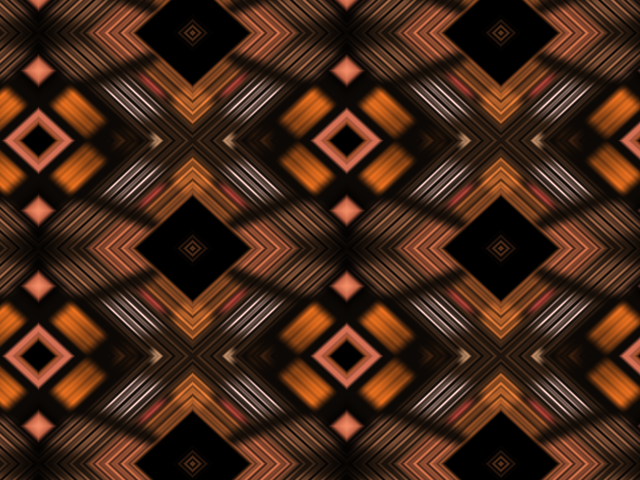
This pattern is drawn by a WebGL 2 fragment shader. Its source:

```glsl
#version 300 es
precision highp float;

uniform vec2 u_resolution;
out vec4 fragColor;

// Soft window: 1 between lo and hi, fading over +-soft
float band(float x, float lo, float hi, float soft) {
    return smoothstep(lo - soft, lo + soft, x) * (1.0 - smoothstep(hi - soft, hi + soft, x));
}

// Uneven parallel streaks from layered sines, 0..1
float streaks(float x, float phase) {
    float s = 0.5 + 0.27 * sin(x * 61.0 + phase)
                  + 0.17 * sin(x * 103.0 + phase * 2.3)
                  + 0.12 * sin(x * 27.0 - phase * 1.7);
    return clamp(s, 0.0, 1.0);
}

void main() {
    vec2 uv = gl_FragCoord.xy / u_resolution;

    // Mirror-folded quarter cell, with its origin at the big black diamond
    vec2 cell = (uv - vec2(0.301, 0.4826)) * vec2(2.076, 2.228);
    vec2 p = abs(fract(cell + 0.5) - 0.5) * vec2(3.7, 2.8);

    float across = p.x + p.y;                     // distance across the streaks
    float along = p.x - p.y;                      // distance along the streaks
    float tilt = along - 0.4 * (across - 0.98);   // follows the slanted shadow
    float fine = streaks(across, 0.6 + 0.3 * sin(along * 2.0));
    float broad = 0.5 + 0.3 * sin(across * 31.0 + 1.0) + 0.2 * sin(across * 74.0);

    // Dark brown ground, streaked outside the big diamond
    float shadow = 1.0 - 0.85 * band(tilt, 0.14, 0.3, 0.14);
    vec3 color = vec3(0.045, 0.03, 0.018);
    color += vec3(0.24, 0.15, 0.09) * fine * band(across, 0.7, 1.95, 0.06) * shadow;

    // Orange chevrons above and below the big diamond, with brown flanks
    color += vec3(0.6, 0.3, 0.11) * (0.5 + 0.5 * fine)
           * band(across, 0.76, 1.2, 0.05) * band(along, -1.4, -0.68, 0.16);
    color += vec3(0.4, 0.19, 0.07) * (0.25 + 0.75 * broad)
           * band(across, 0.7, 1.1, 0.03) * band(along, -0.75, 0.06, 0.12);
    color += vec3(0.46, 0.13, 0.13) * band(across, 1.12, 1.23, 0.04) * band(along, -0.45, 0.06, 0.16);

    // Silver streaks of the crossing, ending in cream tips
    color += vec3(0.72, 0.66, 0.7) * fine * fine
           * band(across, 1.33, 1.84, 0.05) * band(tilt, -0.8, 0.0, 0.2);
    color += vec3(0.55, 0.42, 0.32) * band(across, 1.76, 1.86, 0.03) * band(along, -1.1, -0.85, 0.1);

    // Salmon chevrons beside the big diamond
    color += vec3(0.56, 0.27, 0.18) * (0.35 + 0.65 * fine)
           * band(across, 0.74, 1.24, 0.05) * band(tilt, 0.38, 3.0, 0.12);

    // Dusty arms fading toward the dark side centre
    color += vec3(0.4, 0.25, 0.18) * fine * smoothstep(0.0, 0.3, p.y)
           * band(across, 1.3, 2.1, 0.1) * band(tilt, 0.4, 1.1, 0.16);
    color *= 1.0 - 0.8 * exp(-12.0 * p.y * p.y - 9.0 * (p.x - 1.85) * (p.x - 1.85));

    // Glowing orange blocks
    float glow = 0.5 + 0.35 * smoothstep(0.0, 0.6, along) + 0.25 * (broad - 0.5);
    color += vec3(0.92, 0.43, 0.11) * glow
           * band(across, 2.16, 2.64, 0.07) * band(along, -0.08, 0.74, 0.12);
    color += vec3(0.2, 0.1, 0.04) * broad * exp(-60.0 * (p.y - 1.4) * (p.y - 1.4))
           * band(p.x, 0.7, 0.95, 0.1);

    // Small salmon diamond in a dark halo
    float gem = abs(p.x - 1.85) + abs(p.y - 0.49);
    color *= 0.25 + 0.75 * smoothstep(0.15, 0.42, gem);
    vec3 gemColor = mix(vec3(0.95, 0.55, 0.4), vec3(0.72, 0.35, 0.24), smoothstep(0.0, 0.2, gem));
    color = mix(color, gemColor, 1.0 - smoothstep(0.13, 0.24, gem));

    // Pink ring around the small black diamond
    vec3 ringColor = mix(vec3(0.88, 0.46, 0.35), vec3(0.58, 0.27, 0.11), smoothstep(2.9, 3.05, across));
    color = mix(color, ringColor * (0.8 + 0.2 * fine), band(across, 2.83, 3.04, 0.035));
    color *= 1.0 - smoothstep(3.03, 3.09, across);

    // Big black diamond with its rim and faint nested core
    color *= smoothstep(0.64, 0.71, across);
    color += vec3(0.25, 0.12, 0.05) * band(across, 0.69, 0.74, 0.025);
    color += vec3(0.36, 0.2, 0.11) * (0.55 + 0.45 * sin(across * 85.0))
           * (1.0 - smoothstep(0.03, 0.27, across));

    fragColor = vec4(clamp(color, 0.0, 1.0), 1.0);
}
```
